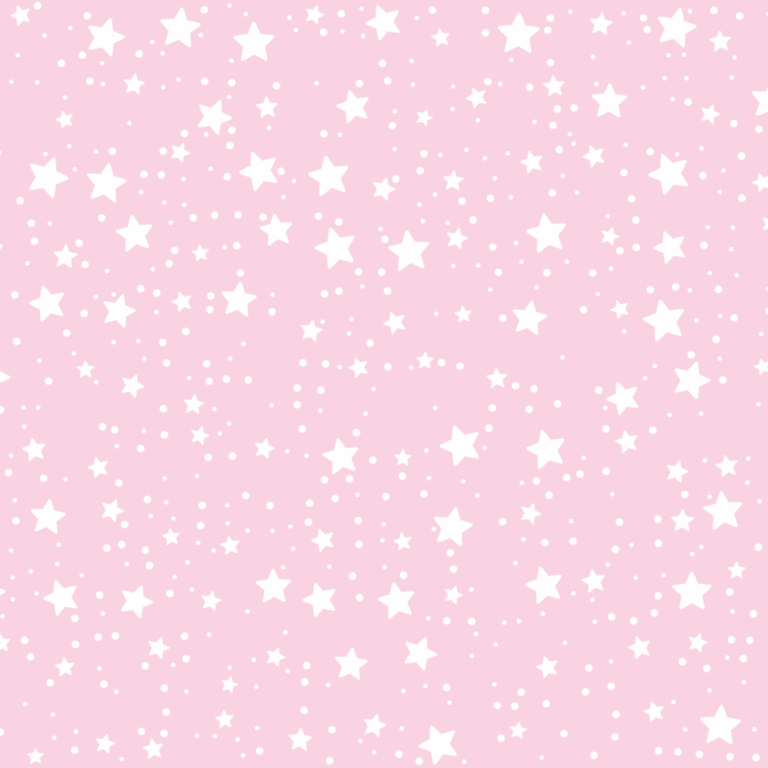
A WebGL 1 fragment shader for this pattern:

```glsl
precision highp float;

uniform vec2 u_resolution;

const float CELL = 1.0 / 11.0;

float hash(vec2 p, float seed) {
  return fract(sin(dot(p, vec2(127.1, 311.7)) + seed * 74.7) * 43758.5453);
}

vec2 jitter(vec2 id, float seed) {
  return vec2(hash(id, seed), hash(id, seed + 1.0)) * 2.0 - 1.0;
}

// Signed distance to a five-pointed star with rounded tips
float starDistance(vec2 p, float radius) {
  float wedge = radians(36.0);
  float angle = mod(atan(p.x, p.y) + wedge, 2.0 * wedge) - wedge;
  vec2 q = length(p) * vec2(cos(angle), abs(sin(angle)));
  vec2 tip = vec2(0.92 * radius, 0.0);
  vec2 edge = 0.44 * radius * vec2(cos(wedge), sin(wedge)) - tip;
  vec2 d = q - tip;
  float along = clamp(dot(d, edge) / dot(edge, edge), 0.0, 1.0);
  float side = edge.x * d.y - edge.y * d.x;
  return -sign(side) * length(d - edge * along) - 0.08 * radius;
}

// One star per cell, kept wholly inside it; large ones favour even columns
float cellStar(vec2 p, vec2 cell) {
  float largeShare = mod(cell.x, 2.0) < 0.5 ? 0.7 : 0.1;
  float kind = hash(cell, 1.0);
  if (kind > 0.95) return 1.0;
  float size = hash(cell, 2.0);
  float radius = kind < largeShare ? mix(0.022, 0.0285, size)
                                   : mix(0.011, 0.016, size);
  vec2 center = CELL * 0.5 + jitter(cell, 3.0) * (CELL * 0.5 - radius - 0.003);
  float tilt = (hash(cell, 5.0) - 0.5) * 0.8;
  float c = cos(tilt), s = sin(tilt);
  return starDistance(mat2(c, s, -s, c) * (p - center), radius);
}

// Nine dot slots per cell, dropped at random and near the star
float cellDot(vec2 p, vec2 cell) {
  float slotSize = CELL / 3.0;
  vec2 slot = floor(p / slotSize);
  vec2 id = cell * 3.0 + slot;
  float radius = hash(id, 7.0) < 0.46 ? 0.0049 : 0.0029;
  vec2 center = (slot + 0.5) * slotSize
              + jitter(id, 8.0) * (slotSize * 0.5 - radius - 0.002);
  bool hidden = hash(id, 10.0) > 0.6 || cellStar(center, cell) < radius + 0.005;
  return hidden ? 1.0 : length(p - center) - radius;
}

void main() {
  vec2 uv = gl_FragCoord.xy / min(u_resolution.x, u_resolution.y);

  // Rows slide sideways by random amounts to break up the columns
  float row = floor(uv.y / CELL);
  uv.x += CELL * 2.0 * hash(vec2(row, 4.0), 11.0);
  vec2 cell = floor(uv / CELL);
  vec2 p = uv - cell * CELL;

  float dist = min(cellStar(p, cell), cellDot(p, cell));
  float soft = max(0.0014, 0.7 / min(u_resolution.x, u_resolution.y));
  float cover = 1.0 - smoothstep(-soft, soft, dist);

  vec3 pink = vec3(0.976, 0.828, 0.886);
  vec3 white = vec3(1.0, 0.995, 0.997);
  gl_FragColor = vec4(mix(pink, white, cover), 1.0);
}
```
